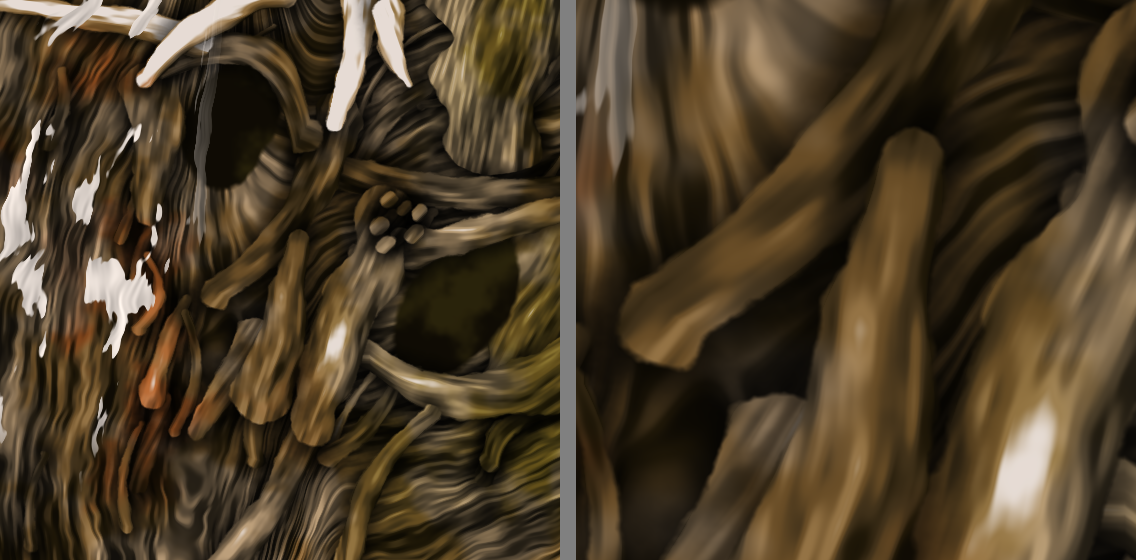
Left: the whole. Right: its middle third, enlarged.
This texture is drawn by a three.js fragment shader. Its source:

```glsl
// Tangle of weathered driftwood roots with fibrous grain, dark hollows and bleached patches.
varying vec2 vUv;

const vec3 HOLLOW = vec3(.06, .045, .015);
const vec3 DARK = vec3(.12, .09, .03);
const vec3 BROWN = vec3(.25, .19, .1);
const vec3 UMBER = vec3(.41, .3, .15);
const vec3 TAN = vec3(.58, .45, .27);
const vec3 GREY = vec3(.54, .47, .39);
const vec3 BONE = vec3(.9, .86, .83);
const vec3 RUST = vec3(1.25, .9, .7);
const vec3 MOSS = vec3(.92, 1.04, .6);
const vec2 LIGHT = vec2(-.5, .86);
const float EDGE = .0025;
const float SHADOW_REACH = .04;
const float GRAIN_CONTRAST = .85;

vec3 col;

float hash(vec2 p) { return fract(sin(dot(p, vec2(127.1, 311.7))) * 43758.55); }

float noise(vec2 p) {
  vec2 i = floor(p), f = fract(p);
  f = f * f * (3. - 2. * f);
  return mix(mix(hash(i), hash(i + vec2(1, 0)), f.x),
             mix(hash(i + vec2(0, 1)), hash(i + 1.), f.x), f.y);
}

float fbm(vec2 p) {
  float sum = 0., amp = .53;
  for (int i = 0; i < 4; i++) {
    sum += amp * noise(p);
    p = p * 2.03 + 17.3;
    amp *= .5;
  }
  return sum;
}

// Fibres: x runs along the grain, y across it
float grain(vec2 g) {
  g.y += .02 * noise(g * vec2(9, 16));
  return mix(noise(g * vec2(7, 60)), noise(g * vec2(24, 150)), .48);
}

// Lightness to wood colour, tinted by slow patches
vec3 wood(float l) {
  vec2 p = vUv;
  vec3 c = mix(HOLLOW, DARK, smoothstep(-.15, .08, l));
  c = mix(c, BROWN, smoothstep(.06, .28, l));
  c = mix(c, UMBER, smoothstep(.26, .5, l));
  c = mix(c, TAN, smoothstep(.48, .74, l));
  float rusty = smoothstep(.5, .72, fbm(p * 7.)) * smoothstep(.65, .25, p.x);
  c *= mix(vec3(1), RUST, rusty);
  c *= mix(vec3(1), MOSS, smoothstep(.45, .9, p.x) * noise(p * 6.));
  float ashen = smoothstep(.42, .65, fbm(p * 9. + 40.));
  c = mix(c, GREY * dot(c, vec3(1.2, 1.3, .9)), .65 * ashen);
  return mix(c, BONE, smoothstep(.76, .98, l));
}

// Rounded root from ends.xy to ends.zw; form holds two radii, bow and tone
void root(vec4 ends, vec4 form) {
  float len = distance(ends.xy, ends.zw), seed = dot(ends.xy, vec2(37, 91));
  vec2 dir = (ends.zw - ends.xy) / len, side = vec2(-dir.y, dir.x), q = vUv - ends.xy;
  float along = dot(q, dir), t = clamp(along / len, 0., 1.);
  float across = dot(q, side) - form.z * 4. * t * (1. - t);
  vec2 off = vec2(along - t * len, across);
  float r = mix(form.x, form.y, t);
  if (length(off) > r * 1.6 + SHADOW_REACH) return;
  off.y += .6 * r * (noise(vec2(along * 12., seed)) - .5);
  r *= .8 + .4 * noise(vec2(along * 17., seed + 9.));
  float d = length(off) - r + .012 * (fbm(vUv * 45.) - .5);
  float v = clamp(off.y / r, -1., 1.);
  float l = form.w * (.38 + .68 * sqrt(1. - v * v) + .3 * v * dot(side, LIGHT));
  l += (grain(vec2(along, across) + seed) - .5) * GRAIN_CONTRAST;
  l += .35 * (fbm(vUv * 13. + seed) - .5);
  col *= mix(.35, 1., smoothstep(-.01, SHADOW_REACH, d));
  col = mix(col, wood(l), smoothstep(EDGE, -EDGE, d));
}

// Tilted dark opening with a ragged rim
void hollow(vec2 centre, vec2 axis, vec2 size) {
  vec2 q = vUv - centre;
  axis = normalize(axis);
  q = vec2(dot(q, axis), dot(q, vec2(-axis.y, axis.x))) / size;
  float d = length(q) - 1. + .35 * (fbm(vUv * 16.) - .5);
  vec3 inside = mix(HOLLOW, BROWN * MOSS, .6 * smoothstep(.45, .75, fbm(vUv * 11.)));
  col = mix(col, inside, smoothstep(.06, -.06, d));
}

void main() {
  vec2 p = vUv;
  // Flowing fibre bed: upright on the left, slanting on the right
  float turn = smoothstep(.28, .62, p.x);
  float flow = mix(p.x - .25 * p.y * p.y, p.y - .4 * p.x, turn) + .09 * fbm(p * 5.);
  vec2 g = vec2(mix(p.y, p.x, turn), flow);
  float fold = noise(g * vec2(4, 24)) - .5;
  col = wood(.23 + .42 * fold + (grain(g) - .5) * 1.1);

  // Scattered splinters following the bed
  for (int i = 0; i < 28; i++) {
    float k = float(i), w = mix(.008, .022, hash(vec2(k, 5)));
    vec2 a = vec2(hash(vec2(k, 1)), hash(vec2(k, 2)) * .85);
    float angle = mix(1.2, .4, smoothstep(.3, .6, a.x)) + .6 * hash(vec2(k, 3));
    vec2 b = a + vec2(cos(angle), sin(angle)) * mix(.1, .26, hash(vec2(k, 4)));
    root(vec4(a, b), vec4(w, w * .5, .03 * sin(k), mix(.18, .55, hash(vec2(k, 6)))));
  }

  // Right trunk, mass and hollows
  root(vec4(.94, 1.08, .87, .76), vec4(.15, .08, 0, .46));
  root(vec4(1.04, .54, .93, .34), vec4(.12, .08, 0, .46));
  hollow(vec2(.81, .46), vec2(.6, .8), vec2(.15, .09));
  hollow(vec2(.41, .78), vec2(.3, .9), vec2(.12, .08));
  // Right roots
  root(vec4(.66, .36, 1.04, .36), vec4(.03, .07, -.07, .5));
  root(vec4(.56, .7, 1.04, .67), vec4(.035, .025, -.03, .34));
  root(vec4(.73, .56, 1.04, .64), vec4(.035, .02, -.01, .5));
  root(vec4(.77, .26, .62, -.02), vec4(.014, .025, -.04, .46));
  // Arch and bleached limbs
  root(vec4(.6, .79, .39, .48), vec4(.04, .03, .04, .38));
  root(vec4(.28, .84, .26, .62), vec4(.05, .025, 0, .44));
  root(vec4(.3, .88, .54, .76), vec4(.025, .04, .09, .45));
  root(vec4(-.02, .99, .35, .93), vec4(.012, .03, .012, 1.05));
  root(vec4(.26, .86, .5, 1.01), vec4(.018, .03, .03, 1.15));
  root(vec4(.64, 1.02, .6, .78), vec4(.035, .015, .01, 1));
  root(vec4(.69, .97, .73, .85), vec4(.035, .008, -.01, 1.05));
  // Log, spike and feet
  root(vec4(.56, .25, .38, -.03), vec4(.035, .03, .02, .48));
  root(vec4(.69, .61, .56, .25), vec4(.055, .045, 0, .54));
  root(vec4(.46, .4, .35, .23), vec4(.03, .018, 0, .52));
  root(vec4(.53, .57, .47, .3), vec4(.017, .055, .01, .5));
  // Burr on the log
  for (int i = 0; i < 9; i++) {
    float k = float(i), turned = k * 2.4;
    vec2 knob = vec2(.705, .6) + .016 * sqrt(k) * vec2(cos(turned), sin(turned));
    root(vec4(knob, knob + .006), vec4(.013, .013, 0, .4));
  }

  // Bleached flakes on the left
  float bark = grain(g + 5.);
  float left = smoothstep(.42, .25, p.x) * smoothstep(.08, .3, p.y);
  float flake = fbm(g * vec2(8, 20) + 11.) + .1 * (bark - .5);
  col = mix(col, BONE * (.7 + .5 * bark), left * smoothstep(.66, .69, flake));
  gl_FragColor = vec4(col, 1);
}
```
